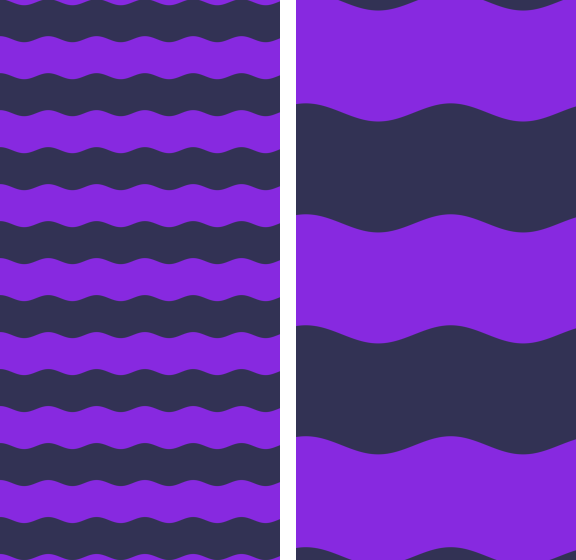
Left, the full canvas; right, a detail of the centre.
Write a WebGL 2 fragment shader that draws this pattern.

```glsl
#version 300 es
precision highp float;

uniform vec2 u_resolution;
out vec4 outColor;

const float TAU = 6.2831853;
const vec3 SLATE = vec3(0.198, 0.198, 0.328);
const vec3 VIOLET = vec3(0.53, 0.16, 0.88);

// Lengths are fractions of the canvas width
const float WAVE_LENGTH = 0.1725;
const float WAVE_HEIGHT = 0.0108;
const float BAND_PERIOD = 0.2642;
const float BAND_TOP = 0.0106;

// Height (x) and slope (y) of a wave with a crest at x = 0
vec2 wave(float x, float wavelength, float amplitude) {
    float k = TAU / wavelength;
    return amplitude * vec2(cos(k * x), -k * sin(k * x));
}

// Signed distance to repeating bands, each half a period thick
float bandDistance(float y, float period, float top) {
    float center = top - 0.25 * period;
    float offset = (fract((y - center) / period + 0.5) - 0.5) * period;
    return abs(offset) - 0.25 * period;
}

// Coverage of a shape, smoothed over about one pixel
float coverage(float dist, float pixel) {
    return 1.0 - smoothstep(-0.7 * pixel, 0.7 * pixel, dist);
}

void main() {
    vec2 p = gl_FragCoord.xy / u_resolution.x;
    float pixel = 1.0 / u_resolution.x;

    // Bend the bands, then correct the distance for the slope of the edge
    vec2 bend = wave(p.x, WAVE_LENGTH, WAVE_HEIGHT);
    float dist = bandDistance(p.y - bend.x, BAND_PERIOD, BAND_TOP);
    dist /= length(vec2(1.0, bend.y));

    outColor = vec4(mix(SLATE, VIOLET, coverage(dist, pixel)), 1.0);
}
```
